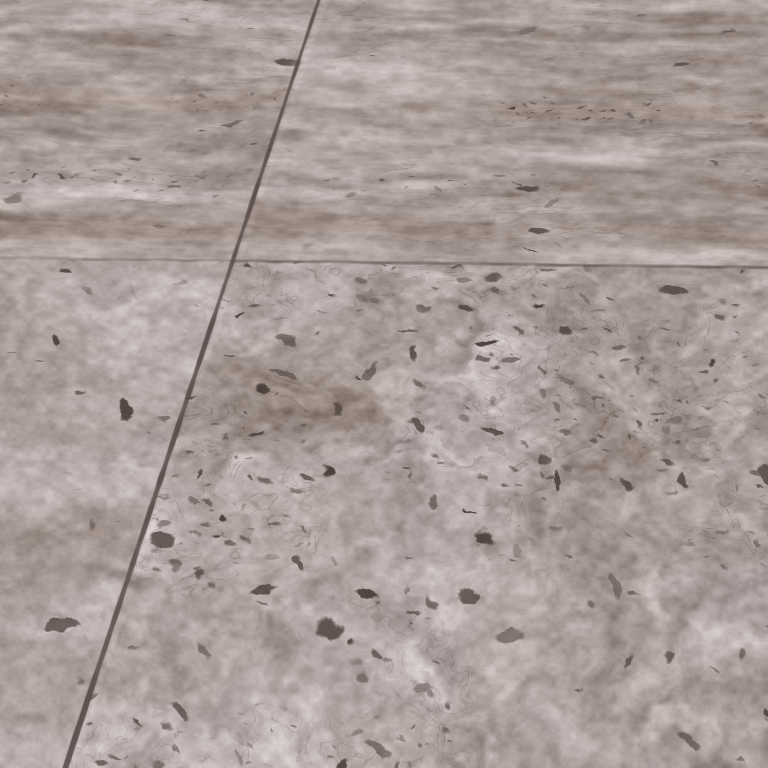
Give the GLSL for this texture, as a three.js fragment shader.

```glsl
// Worn travertine paving: one banded slab above pitted slabs, split by thin joints.
varying vec2 vUv;

float hash(vec2 p) {
  vec3 q = fract(p.xyx * 0.1031);
  q += dot(q, q.yzx + 33.33);
  return fract((q.x + q.y) * q.z);
}

vec2 hash2(vec2 p) {
  return vec2(hash(p + 3.7), hash(p + 91.3));
}

float noise(vec2 p) {
  vec2 i = floor(p), f = fract(p);
  f = f * f * (3.0 - 2.0 * f);
  return mix(mix(hash(i), hash(i + vec2(1, 0)), f.x),
             mix(hash(i + vec2(0, 1)), hash(i + 1.0), f.x), f.y);
}

// Layered noise, centred on zero
float fbm(vec2 p) {
  float sum = 0.0, weight = 0.5;
  for (int i = 0; i < 4; i++) {
    sum += weight * (noise(p) - 0.5);
    p = p * 2.03 + 17.3;
    weight *= 0.5;
  }
  return sum;
}

// Ragged elongated holes, at most one per cell, turned around the angle lean
float pits(vec2 p, float amount, float lean, float soft) {
  vec2 cell = floor(p);
  vec2 ragged = 0.5 * vec2(fbm(p * 2.2), fbm(p * 2.2 + 40.0));
  float hole = 0.0;
  for (int j = -1; j <= 1; j++) {
    for (int i = -1; i <= 1; i++) {
      vec2 id = cell + vec2(i, j);
      vec2 shape = hash2(id + 57.0);
      vec2 d = p - id - hash2(id) + ragged;
      float angle = lean + (shape.x - 0.5) * 2.2;
      float c = cos(angle), s = sin(angle);
      d = vec2(c * d.x + s * d.y, c * d.y - s * d.x);
      d.y *= 1.3 + 1.8 * hash(id + 23.0);
      float size = mix(0.1, 0.42, shape.y * shape.y);
      float present = step(hash(id + 131.0), amount);
      float depth = 0.45 + 0.55 * hash(id + 77.0);
      hole = max(hole, present * depth * smoothstep(soft, -soft, length(d) - size));
    }
  }
  return hole;
}

// Slab with level strata; x is tone, y is hole depth, z is warmth
vec3 bandedSlab(vec2 uv, float side) {
  float level = uv.y + 0.018 * uv.x + 0.03 * fbm(uv * vec2(5, 14) + side * 9.0);
  vec2 p = vec2(uv.x, level) + side * 3.1;
  float broad = fbm(p * vec2(2.5, 26));
  float fine = fbm(p * vec2(11, 95));
  float grain = fbm(uv * vec2(60, 110));
  float mainBand = exp(-pow((level - 0.874) / 0.015, 2.0));
  float lowBand = exp(-pow((level - 0.775) / 0.012, 2.0));
  float baseBand = exp(-pow((level - 0.705) / 0.02, 2.0));
  float paleBand = exp(-pow((level - 0.915) / 0.016, 2.0));
  float patchy = smoothstep(-0.12, 0.12, fbm(uv * vec2(9, 20) + 5.0));
  float tone = 0.3 * broad + 0.25 * fine + 0.18 * grain + 0.03 * paleBand - 0.012;
  tone -= (0.065 * mainBand + 0.045 * lowBand) * (0.4 + 0.6 * patchy) + 0.035 * baseBand;
  float crack = smoothstep(0.014, 0.0, abs(fbm(p * vec2(5, 42) + 8.0)));
  tone -= 0.05 * crack * patchy;
  float rows = clamp(0.12 + mainBand + 0.7 * lowBand, 0.0, 1.0) * patchy;
  float hole = pits(uv * vec2(58, 92), 0.6, 0.0, 0.16) * rows;
  hole = max(hole, 0.85 * pits(uv * vec2(24, 50) + 7.0, 0.14, 0.0, 0.1) * patchy);
  return vec3(tone, hole, 0.5 + mainBand + baseBand - 3.0 * broad);
}

// Slab with swirling flakes and scattered holes, flatter with distance
vec3 pittedSlab(vec2 uv, float leftSide) {
  vec2 p = vec2(uv.x, uv.y * (1.0 + 0.45 * uv.y));
  vec2 swirl = vec2(fbm(p * 9.0), fbm(p * 9.0 + 31.0));
  float cloud = fbm(p * mix(vec2(5), vec2(4, 9), leftSide) + swirl + 2.0);
  float flakes = fbm(p * vec2(23, 19) + 5.0 * swirl);
  float grain = fbm(p * 75.0);
  float rough = 1.0 - 0.75 * leftSide;
  float tone = 0.25 * cloud + mix(0.29, 0.14, leftSide) * flakes + 0.2 * grain;
  float cluster = smoothstep(-0.1, 0.08, fbm(p * 6.0 + 12.0));
  float curl = smoothstep(0.025, 0.0, abs(fbm(p * vec2(19, 16) + 6.0 * swirl + 60.0)));
  tone -= 0.075 * curl * cluster * rough;
  float hole = pits(p * 21.0, 0.26 * rough, -0.8, 0.07);
  hole = max(hole, 0.75 * cluster * pits(p * 38.0 + 5.0, 0.45 * rough, -0.6, 0.12));
  return vec3(tone + 0.004, hole, 0.2 - 4.0 * cloud);
}

void main() {
  vec2 uv = vUv;
  float across = 0.95 * (uv.x - 0.085 - 0.33 * uv.y);
  float above = uv.y - 0.664 + 0.012 * uv.x;
  float leftSide = smoothstep(0.001, -0.001, across);
  vec3 slab = mix(pittedSlab(uv, leftSide), bandedSlab(uv, leftSide),
                  smoothstep(-0.001, 0.001, above));

  // Stone colour, browner where veined
  vec3 color = vec3(0.667, 0.62, 0.608) + slab.x * vec3(1.0, 1.03, 1.06);
  color += clamp(slab.z, -0.5, 1.5) * vec3(0.004, -0.002, -0.012);
  color = mix(color, vec3(0.25, 0.2, 0.18), 0.88 * slab.y);

  // Joints: a faint broken level one and a dark slanted one with a pale rim
  float wear = noise(uv * 45.0);
  float levelJoint = smoothstep(0.0032, 0.0006, abs(above + 0.002 * (wear - 0.5)));
  color = mix(color, vec3(0.38, 0.33, 0.31), levelJoint * (0.25 + 0.55 * wear) * (1.0 - 0.4 * leftSide));
  color += 0.035 * smoothstep(0.006, 0.0, abs(across - 0.008));
  float halfWidth = mix(0.0036, 0.0022, uv.y) + 0.0012 * (wear - 0.5);
  float slantJoint = smoothstep(halfWidth + 0.0014, halfWidth - 0.0014, abs(across));
  color = mix(color, vec3(0.34, 0.29, 0.28), slantJoint * (0.75 + 0.2 * wear));

  gl_FragColor = vec4(color, 1.0);
}
```
